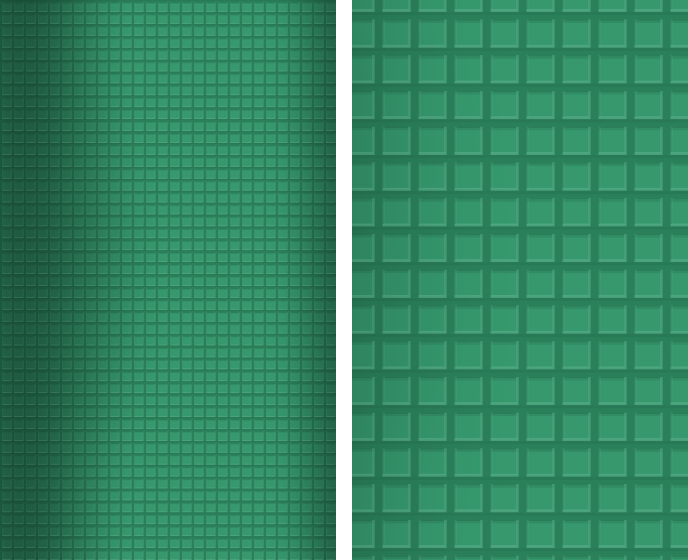
Left: the whole. Right: its middle third, enlarged.
Reproduce this pattern procedurally as a WebGL 2 fragment shader.

```glsl
#version 300 es
precision highp float;

uniform vec2 u_resolution;
out vec4 outColor;

const float TAU = 6.2831853;
const vec2 CELLS = vec2(28.0, 47.0);

// Soft line of half width w around zero
float line(float d, float w, float aa) {
    return 1.0 - smoothstep(w - 0.5 * aa, w + 0.5 * aa, abs(d));
}

// Broad sheen across the sheet, wrapping at the left and right edges
float sheen(vec2 uv) {
    float u = fract(uv.x - 0.06);
    float rise = smoothstep(0.0, 0.39 - 0.05 * cos(TAU * uv.y), u);
    float fall = 1.0 - smoothstep(0.74, 1.0, u);
    return rise * fall;
}

void main() {
    vec2 uv = gl_FragCoord.xy / u_resolution;
    vec2 pixel = CELLS / u_resolution;
    float aa = max(pixel.x, pixel.y);
    float light = sheen(uv);

    // One square per cell, slightly off the cell centre
    vec2 p = fract(uv * CELLS - vec2(0.07, -0.10)) - 0.5;
    float halfSide = 0.36;
    vec2 q = abs(p) - halfSide;
    float edge = max(q.x, q.y);
    float face = 1.0 - smoothstep(-0.5 * aa, 0.5 * aa, edge);
    float inX = 1.0 - smoothstep(-0.5 * aa, 0.5 * aa, q.x - 0.03);
    float inY = 1.0 - smoothstep(-0.5 * aa, 0.5 * aa, q.y - 0.03);

    vec3 gutter = mix(vec3(0.10, 0.32, 0.225), vec3(0.165, 0.50, 0.35), light);
    vec3 square = mix(vec3(0.12, 0.355, 0.255), vec3(0.21, 0.595, 0.425), light);
    vec3 glint = mix(vec3(0.22, 0.46, 0.35), vec3(0.33, 0.67, 0.52), light);
    vec3 color = mix(gutter, square, face);

    // Shadow inside the top edge and along the gutter below
    float shade = line(p.y - halfSide + 0.03, 0.04, aa) * inX;
    shade += 0.6 * line(p.y + halfSide + 0.09, 0.04, aa);
    color *= 1.0 - 0.08 * shade;

    // Bright bevel: strongest below, softer on the sides
    float bottom = line(p.y + halfSide, 0.04, aa) * inX;
    float right = line(p.x - halfSide, 0.035, aa) * inY;
    float left = line(p.x + halfSide, 0.03, aa) * inY;
    float bevel = max(0.75 * bottom, max(0.55 * right, 0.3 * left));
    color = mix(color, glint, bevel);

    outColor = vec4(color, 1.0);
}
```
